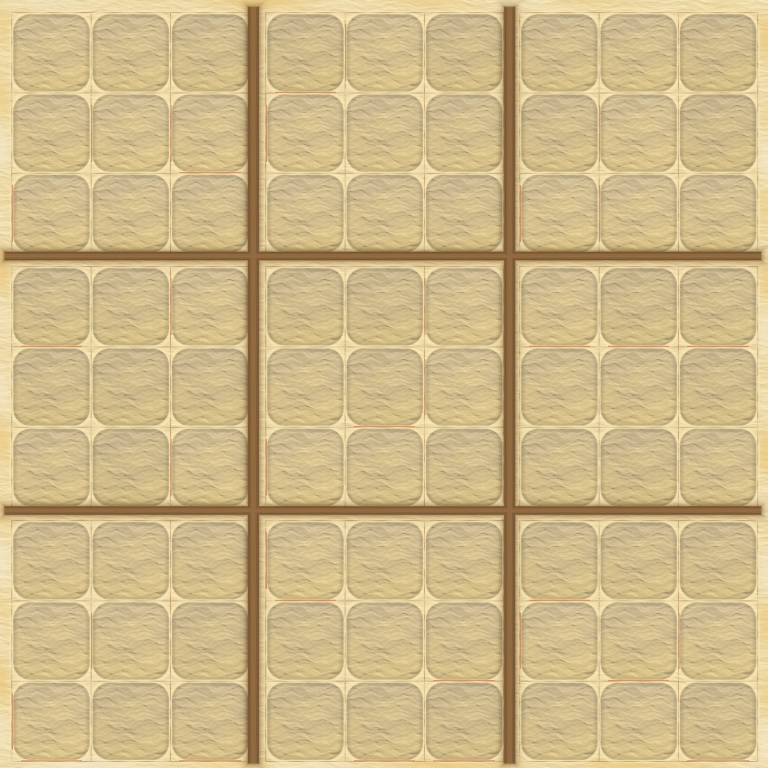
Reproduce this pattern procedurally as a three.js fragment shader.

```glsl
// Nine blocks of nine rounded sandstone tiles, divided by four brown wooden bars.
#define BLOCK_PITCH 0.3307
#define TILE_PITCH vec2(0.1033, 0.1045)
#define TILE_HALF vec2(0.0497, 0.0502)
#define CORNER 0.022
#define BAR_HALF vec2(0.0070, 0.0054)
#define EDGE 0.0011
#define STONE_DARK vec3(0.77, 0.69, 0.51)
#define STONE_LIGHT vec3(0.89, 0.81, 0.61)
#define CREAM vec3(0.96, 0.89, 0.70)
#define SAND vec3(0.87, 0.79, 0.58)
#define WOOD vec3(0.52, 0.38, 0.23)
#define RUST vec3(0.76, 0.46, 0.28)

varying vec2 vUv;

vec2 hash2(vec2 p) {
  return fract(sin(vec2(dot(p, vec2(127.1, 311.7)), dot(p, vec2(269.5, 183.3)))) * 43758.5);
}

// Distance to the nearest scattered point
float cellular(vec2 p) {
  vec2 cell = floor(p), f = p - cell;
  float nearest = 2.0;
  for (int y = -1; y <= 1; y++) {
    for (int x = -1; x <= 1; x++) {
      vec2 o = vec2(float(x), float(y));
      vec2 d = o + hash2(cell + o) - f;
      nearest = min(nearest, dot(d, d));
    }
  }
  return sqrt(nearest);
}

// Wavy, horizontally stretched rock layers
float layers(vec2 p) {
  p.y += 0.0022 * sin(p.x * 105.0 + 2.0 * sin(p.y * 70.0)) + 0.0009 * sin(p.x * 310.0 + p.y * 190.0);
  return cellular(p * vec2(32.0, 105.0)) + 0.45 * cellular(p * vec2(110.0, 260.0) + 7.0);
}

// Relief lit from above
float relief(vec2 p) {
  return layers(p) - layers(p + vec2(0.0006, 0.0018));
}

float roundBox(vec2 p, vec2 halfSize, float r) {
  vec2 d = abs(p) - halfSize + r;
  return length(max(d, 0.0)) + min(max(d.x, d.y), 0.0) - r;
}

float line(float d, float halfWidth) {
  return 1.0 - smoothstep(halfWidth - EDGE * 0.5, halfWidth + EDGE, abs(d));
}

// Bleached sand with stains along the outer margin
vec3 ground(vec2 uv) {
  float grain = relief(uv * vec2(0.8, 1.2) + 3.0);
  float patches = sin(uv.y * 17.0 + 2.0 * sin(uv.x * 9.0)) * sin(uv.y * 41.0 + uv.x * 13.0);
  vec2 fromCentre = abs(uv - 0.5);
  float margin = smoothstep(0.480, 0.496, max(fromCentre.x, fromCentre.y));
  vec3 color = mix(SAND, CREAM, clamp(0.65 + 1.3 * grain, 0.0, 1.2));
  color = mix(color, vec3(0.96, 0.92, 0.82), 0.6 * margin * max(patches, 0.0));
  return mix(color, vec3(0.92, 0.77, 0.46), 0.6 * margin * max(-patches, 0.0));
}

vec3 stone(vec2 q) {
  float shade = relief(q + 0.37);
  float height = q.y / TILE_HALF.y;
  float mottle = 0.5 + 0.25 * sin(q.x * 75.0 + 1.5 * sin(q.y * 90.0)) + 0.25 * sin(q.y * 130.0 - q.x * 40.0);
  vec3 color = mix(STONE_DARK, STONE_LIGHT, clamp(0.43 + 1.4 * shade + 0.3 * (mottle - 0.5), -0.3, 1.15));
  color += vec3(0.015, 0.008, -0.020) * (mottle - 0.5 - height);
  return color * (1.0 - 0.13 * smoothstep(0.22, 0.55, -shade));
}

void main() {
  vec2 uv = vUv;

  // Block and tile coordinates
  vec2 fromMiddle = uv - vec2(0.501, 0.496);
  vec2 block = clamp(floor(fromMiddle / BLOCK_PITCH + 0.5), -1.0, 1.0);
  vec2 inBlock = fromMiddle - block * BLOCK_PITCH;
  vec2 tile = clamp(floor(inBlock / TILE_PITCH + 0.5), -1.0, 1.0);
  vec2 q = inBlock - tile * TILE_PITCH;
  vec2 id = block * 3.0 + tile;
  vec2 chance = hash2(id + 19.0);
  vec3 color = ground(uv);

  // Bright mortar and thin, broken square seams
  float d = roundBox(q, TILE_HALF, CORNER);
  vec2 side = abs(q) - TILE_PITCH * 0.5;
  float seam = max(side.x, side.y);
  color = mix(color, CREAM * 1.02, 0.55 * line(d - 0.0025, 0.0018));
  float broken = 0.5 + 0.5 * sin(uv.x * 160.0 + 3.0 * sin(uv.y * 110.0));
  color = mix(color, WOOD * 1.25, line(seam, 0.0003) * (0.2 + 0.4 * broken));

  // Tile face with a soft worn rim
  vec3 face = stone(q) * (0.985 + 0.03 * chance.x);
  face *= 1.0 - 0.10 * smoothstep(-0.007, -0.001, d);
  color = mix(color, face, 1.0 - smoothstep(-EDGE, EDGE, d));

  // Occasional rust along the left or lower edge
  float leftEdge = line(q.x + TILE_PITCH.x * 0.5 - 0.0008, 0.0005) * step(abs(q.y), 0.037);
  float lowEdge = line(q.y + TILE_PITCH.y * 0.5 - 0.0008, 0.0005) * step(abs(q.x), 0.040);
  float rust = max(leftEdge * step(0.80, chance.x), lowEdge * step(0.82, chance.y));
  color = mix(color, RUST, 0.65 * rust);

  // Rounded wooden bars and their soft shadows
  vec2 across = abs(abs(uv - vec2(0.4968, 0.5010)) - vec2(0.1668, 0.1657));
  vec2 bars = max(across - BAR_HALF, abs(uv.yx - 0.4985) - 0.4925);
  float bar = min(bars.x, bars.y);
  color *= mix(vec3(1.0), vec3(0.70, 0.62, 0.52), exp(-max(bar, 0.0) * 260.0));
  vec2 profile = clamp(1.0 - across / BAR_HALF, 0.0, 1.0);
  float bulge = max(profile.x, profile.y);
  float fibre = sin((bars.x < bars.y ? uv.x : uv.y) * 2200.0 + sin((uv.x + uv.y) * 60.0));
  vec3 wood = WOOD * (0.86 + 0.24 * smoothstep(0.0, 0.8, bulge) + 0.025 * fibre);
  color = mix(color, wood, 1.0 - smoothstep(-EDGE, EDGE, bar));

  gl_FragColor = vec4(clamp(color, 0.0, 1.0), 1.0);
}
```
